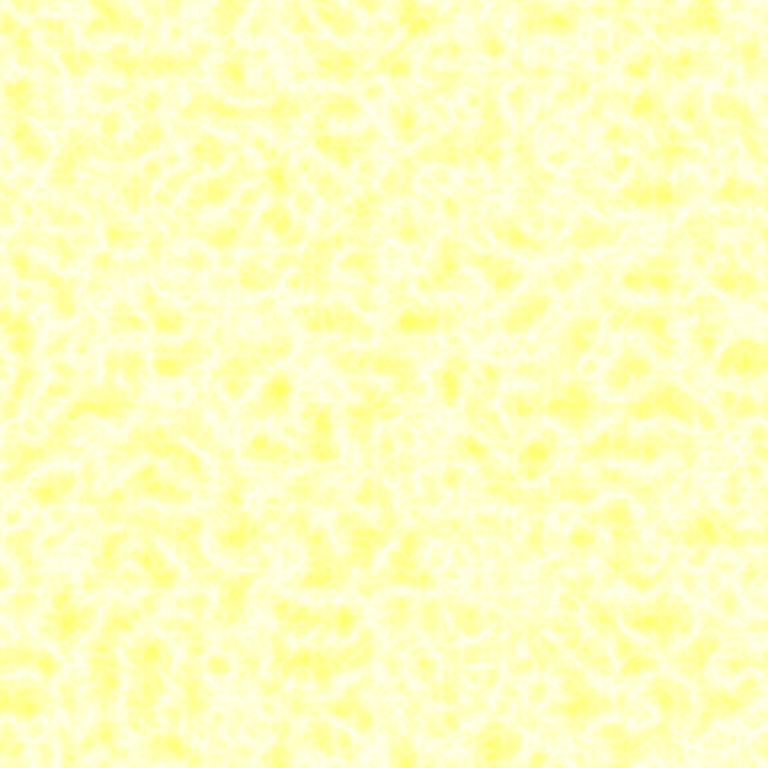
This texture is drawn by a WebGL 2 fragment shader. Its source:

```glsl
#version 300 es
precision highp float;
precision highp int;
// Soft yellow clouds crossed by a fine irregular web of pale veins.

uniform vec2 u_resolution;
out vec4 fragColor;

const float BASE_CELLS = 18.0;   // coarsest noise cells across the canvas
const float PERSISTENCE = 0.62;  // strength of each finer layer
const float VEIN_SOFTNESS = 0.03;
const float YELLOW_DEPTH = 0.6;
const int LAYERS = 4;

// Integer hash of a lattice cell, as a random angle
float hashAngle(ivec2 cell, int seed) {
  uvec2 q = uvec2(cell + 4096);
  uint h = q.x * 1597334677u ^ q.y * 3812015801u ^ uint(seed) * 2654435769u;
  h = (h ^ (h >> 16)) * 2146121005u;
  h = (h ^ (h >> 15)) * 2221713035u;
  h ^= h >> 16;
  return float(h >> 8) / 16777216.0 * 6.28319;
}

// Contribution of one lattice corner
float cornerSlope(ivec2 cell, vec2 offset, int seed) {
  float angle = hashAngle(cell, seed);
  return dot(vec2(cos(angle), sin(angle)), offset);
}

// Gradient noise centred on zero
float gradientNoise(vec2 p, int seed) {
  vec2 base = floor(p);
  vec2 f = p - base;
  ivec2 cell = ivec2(base);
  vec2 blend = f * f * f * (f * (f * 6.0 - 15.0) + 10.0);
  float a = cornerSlope(cell, f, seed);
  float b = cornerSlope(cell + ivec2(1, 0), f - vec2(1.0, 0.0), seed);
  float c = cornerSlope(cell + ivec2(0, 1), f - vec2(0.0, 1.0), seed);
  float d = cornerSlope(cell + ivec2(1, 1), f - vec2(1.0), seed);
  return mix(mix(a, b, blend.x), mix(c, d, blend.x), blend.y);
}

// Absolute value with a rounded crease
float softAbs(float x, float radius) {
  return sqrt(x * x + radius * radius);
}

// Folded noise layers: creases become veins, peaks become blots
float turbulence(vec2 p, float cells) {
  float sum = 0.0;
  float amplitude = 1.0;
  for (int i = 0; i < LAYERS; i++) {
    vec2 shift = vec2(0.37, 0.71) * float(i);
    sum += amplitude * softAbs(gradientNoise(p * cells + shift, i + 1), VEIN_SOFTNESS);
    cells *= 2.0;
    amplitude *= PERSISTENCE;
  }
  return sum;
}

// White fading to yellow as density grows
vec3 paleYellow(float density) {
  return vec3(1.0, 1.0, clamp(1.0 - YELLOW_DEPTH * density, 0.0, 1.0));
}

void main() {
  vec2 uv = gl_FragCoord.xy / u_resolution.y;
  fragColor = vec4(paleYellow(turbulence(uv, BASE_CELLS)), 1.0);
}
```
